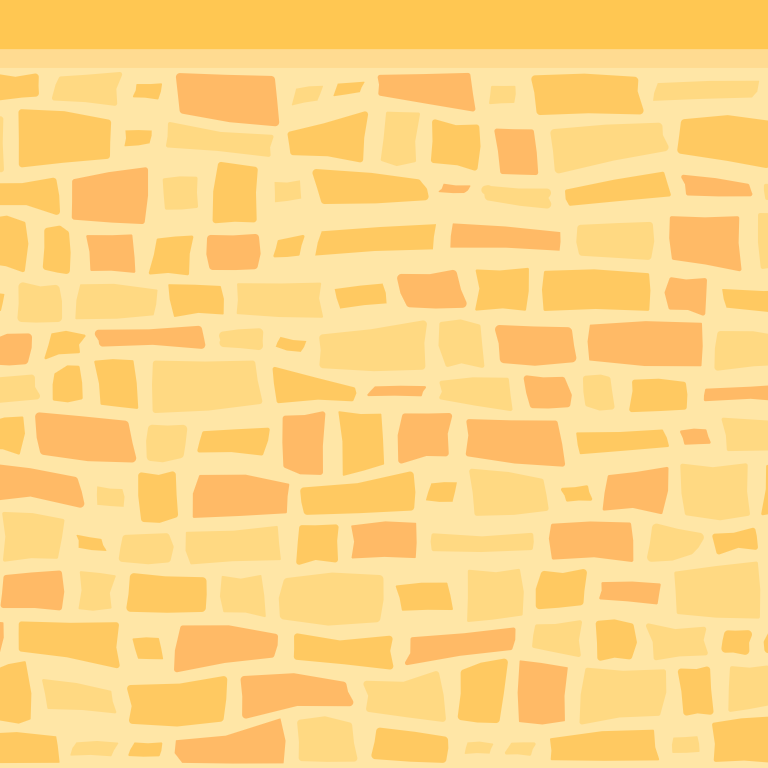
This texture is drawn by a Shadertoy shader. Its source:

```glsl
// A sunny rubble wall: flat, hand-cut stones in pale mortar below a plain coping.
// Wavy course lines bound each row; every stone is a jittered, rounded
// eight-point polygon fitted between two of those lines.

const float WALL_TOP = 0.9115;
const float ROWS = 14.0;

float hash(vec2 p) {
    vec3 q = fract(vec3(p.xyx) * 0.1031);
    q += dot(q, q.yzx + 33.33);
    return fract((q.x + q.y) * q.z);
}

// Height of the wavy line under a given row; the outermost lines stay level.
float courseLine(float row, float x) {
    float t = x * 6.5 + 20.0 + 0.37 * row;
    float cell = floor(t);
    float wave = mix(hash(vec2(cell, row + 5.0)), hash(vec2(cell + 1.0, row + 5.0)),
                     smoothstep(0.0, 1.0, t - cell)) - 0.5;
    float inner = step(0.5, row) * step(row, ROWS - 0.5);
    return (row + 0.58 * wave * inner) * WALL_TOP / ROWS;
}

// Signed distance to a closed polygon.
float polygonDistance(vec2 p, vec2 v[8]) {
    float d = dot(p - v[0], p - v[0]);
    float side = 1.0;
    for (int i = 0; i < 8; i++) {
        vec2 a = v[i];
        vec2 e = v[(i + 7) % 8] - a;
        vec2 w = p - a;
        vec2 b = w - e * clamp(dot(w, e) / max(dot(e, e), 1e-9), 0.0, 1.0);
        d = min(d, dot(b, b));
        bvec3 c = bvec3(p.y >= a.y, p.y < a.y + e.y, e.x * w.y > e.y * w.x);
        if (all(c) || all(not(c))) side = -side;
    }
    return side * sqrt(d);
}

// One stone filling the cell from left to left + width; seed is unique to it.
float stoneDistance(vec2 p, float row, float left, float width, float squash, vec2 seed) {
    float radius = (0.001 + 0.005 * hash(seed + 11.0)) * squash;
    float halfWidth = 0.5 * width - 0.0105 - radius;
    float lean = 0.008 * (hash(seed + 23.0) - 0.5);
    float gap = 0.0085 + radius;
    vec2 outline[8];
    for (int k = 0; k < 8; k++) {
        float angle = float(k) * 0.785398;
        vec2 s = round(1.2 * vec2(cos(angle), sin(angle)));
        vec2 jitter = vec2(hash(seed + vec2(k, 40)), hash(seed + vec2(k, 60))) - 0.5;
        float x = left + 0.5 * width + s.x * halfWidth;
        float low = courseLine(row, x) + gap;
        float high = max(courseLine(row + 1.0, x) - gap, low + 0.004);
        float y = mix(low, high, 0.5 + 0.5 * s.y * squash);
        outline[k] = vec2(x + lean * s.y, y) + 0.007 * squash * jitter;
    }
    return polygonDistance(p, outline) - radius;
}

vec3 stoneColor(float pick) {
    if (pick < 0.43) return vec3(1.0, 0.79, 0.38);
    if (pick < 0.79) return vec3(1.0, 0.85, 0.51);
    return vec3(1.0, 0.73, 0.40);
}

void mainImage(out vec4 fragColor, in vec2 fragCoord) {
    vec2 p = fragCoord / iResolution.xy;
    float pixel = 1.0 / iResolution.y;
    vec3 color = vec3(1.0, 0.90, 0.65);

    // Stones of this row and its neighbours, laid from left to right
    float nearRow = floor(p.y / WALL_TOP * ROWS);
    for (float row = nearRow - 1.0; row < nearRow + 1.5; row++) {
        if (row < 0.0 || row >= ROWS) continue;
        float left = -0.12 * hash(vec2(row, 91.0));
        for (float n = 0.0; n < 24.0; n++) {
            if (left > p.x) break;
            vec2 seed = vec2(n * 7.0 + 3.0, row * 13.0 + 2.0);
            float kind = hash(seed);
            bool chip = kind < 0.12;
            float width = chip ? 0.055 : mix(0.055, 0.175, hash(seed + 5.0));
            float squash = chip ? 0.4 : (kind > 0.9 ? 0.5 : 1.0);
            if (p.x < left + width) {
                float d = stoneDistance(p, row, left, width, squash, seed);
                float pick = fract(n * 0.618 + row * 0.37 + 0.35 * hash(seed + 31.0));
                color = mix(color, stoneColor(pick), clamp(0.5 - d / pixel, 0.0, 1.0));
            }
            left += width;
        }
    }

    // Coping: a thin shaded strip under a flat golden band
    float strip = clamp((p.y - WALL_TOP) / pixel + 0.5, 0.0, 1.0);
    float band = clamp((p.y - 0.936) / pixel + 0.5, 0.0, 1.0);
    color = mix(color, vec3(1.0, 0.86, 0.57), strip);
    color = mix(color, vec3(1.0, 0.78, 0.32), band);
    fragColor = vec4(color, 1.0);
}
```
